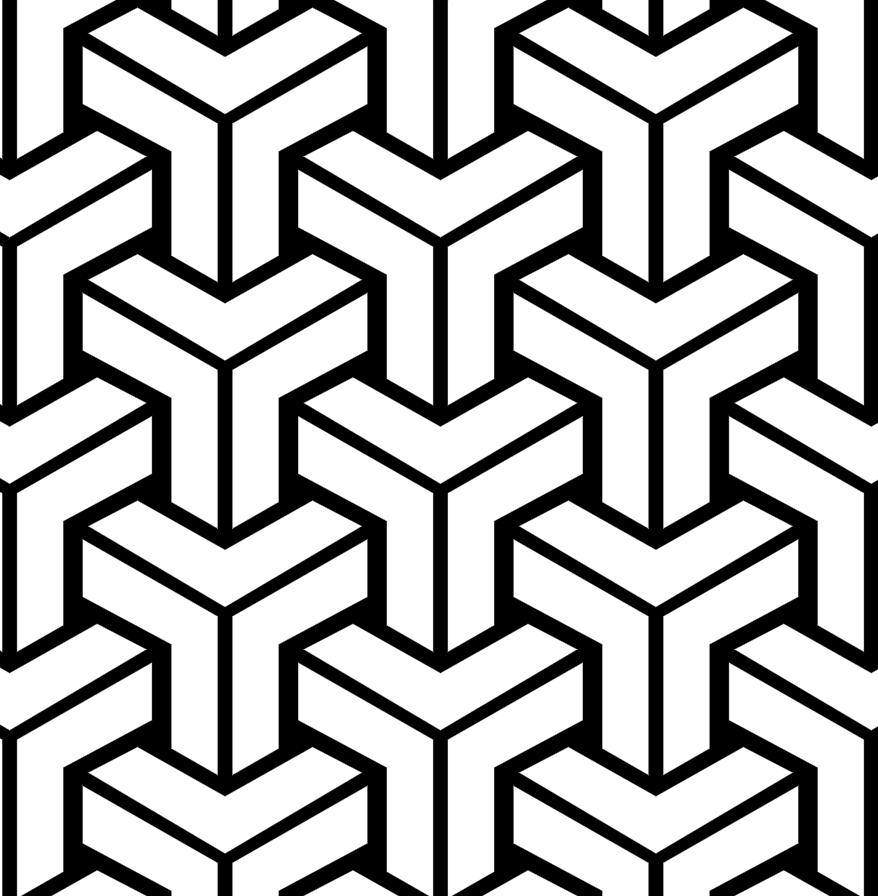
This pattern is drawn by a Shadertoy shader. Its source:

```glsl
// Interlocking three-armed blocks in white with black outlines, on a staggered lattice.

// Signed distance above the line y = slope * x + height.
float above(vec2 p, float slope, float height) {
    return (p.y - height - slope * p.x) / sqrt(1.0 + slope * slope);
}

// White faces of one block, mirrored left to right; the faces meet at the origin.
float blockFaces(vec2 p) {
    p.x = abs(p.x);

    // Top face: a V-shaped band with cut ends
    float top = max(above(p, 0.563, 0.232), -above(p, 0.591, 0.0));
    top = max(top, above(p, -0.52, 0.6166));

    // Side face: a bent arm, bounded outside and notched at the inner corner
    float side = max(above(p, 0.571, -0.0551), -above(p, 0.573, -0.6988));
    side = max(side, max(0.030 - p.x, p.x - 0.5775));
    float notch = min(p.x - 0.2177, -above(p, 0.535, -0.268));
    side = max(side, notch);

    return min(top, side);
}

void mainImage(out vec4 fragColor, in vec2 fragCoord) {
    // One unit is the vertical repeat
    float scale = 3.6355 / iResolution.y;
    vec2 p = (fragCoord - 0.5 * iResolution.xy) * scale - vec2(0.006, -0.1453);

    // Nearest face among neighbouring blocks; odd columns shift by half a repeat
    const float pitch = 0.8741;
    float nearestColumn = round(p.x / pitch);
    float dist = 1e3;
    for (int i = -1; i <= 1; i++) {
        float column = nearestColumn + float(i);
        vec2 q = p - vec2(column * pitch, 0.5 * mod(column, 2.0));
        q.y -= round(q.y);
        for (int j = -1; j <= 1; j++) {
            dist = min(dist, blockFaces(q - vec2(0.0, float(j))));
        }
    }

    float white = clamp(0.5 - dist / (1.3 * scale), 0.0, 1.0);
    fragColor = vec4(vec3(white), 1.0);
}
```
